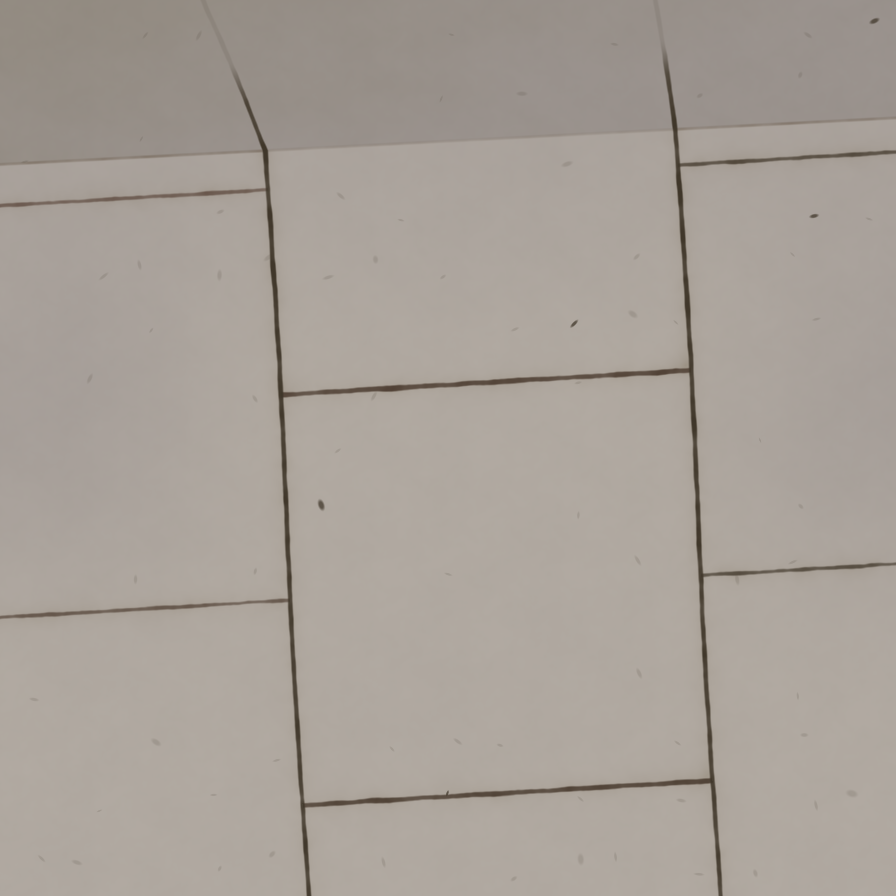
Reproduce this texture procedurally as a WebGL 2 fragment shader.

```glsl
#version 300 es
precision highp float;

uniform vec2 u_resolution;
out vec4 fragColor;

#define PITCH 0.4595
#define COLUMN_START 0.2873
#define COLUMN_LEAN 0.0564
#define ROW_LEAN 0.060
#define JOINT_HALF_WIDTH 0.0026
#define EDGE_HEIGHT 0.1836
#define EDGE_LEAN 0.052
#define SPECK_CELLS 15.0
#define FLOOR_COLOR vec3(0.690, 0.660, 0.628)
#define DIM_COLOR vec3(0.650, 0.620, 0.598)
#define WALL_COLOR vec3(0.602, 0.572, 0.552)
#define GRIME_COLOR vec3(0.250, 0.215, 0.165)

float hash(vec2 p) {
    return fract(sin(dot(p, vec2(127.1, 311.7))) * 4375.85);
}

// Layered sines, roughly -1 to 1
float waves(vec2 p) {
    float sum = 0.0, gain = 0.5;
    for (int i = 0; i < 4; i++) {
        sum += gain * sin(p.x + 1.7 * sin(p.y)) * cos(p.y - 1.3 * sin(p.x));
        p = mat2(1.5, 1.1, -1.1, 1.5) * p + 2.3;
        gain *= 0.55;
    }
    return sum;
}

float stroke(float d, float halfWidth) {
    float soft = max(0.0013, 0.8 / u_resolution.y);
    return 1.0 - smoothstep(halfWidth - soft, halfWidth + soft, abs(d));
}

// One tilted oval fleck in some of the cells
float specks(vec2 p) {
    vec2 cell = floor(p * SPECK_CELLS);
    float pick = hash(cell + 3.0);
    vec2 center = 0.25 + 0.5 * vec2(hash(cell + 17.0), hash(cell + 41.0));
    vec2 q = fract(p * SPECK_CELLS) - center;
    float angle = 6.283 * hash(cell + 59.0);
    q = mat2(cos(angle), sin(angle), -sin(angle), cos(angle)) * q;
    float oval = length(q * vec2(1.0, 1.5 + 2.0 * hash(cell + 7.0)));
    float size = 0.04 + 0.07 * hash(cell + 23.0);
    float strength = 0.14 * step(0.68, pick) + 0.6 * step(0.988, pick);
    return strength * (1.0 - smoothstep(size * 0.4, size + 0.02, oval));
}

void main() {
    // Depth runs downward from the top side
    vec2 p = gl_FragCoord.xy / u_resolution;
    p.y = 1.0 - p.y;
    float edge = EDGE_HEIGHT - EDGE_LEAN * p.x;
    float rise = max(edge - p.y, 0.0);
    float onFloor = smoothstep(-0.002, 0.002, p.y - edge);

    // Column joints lean on the floor and bend where they climb the wall
    float foldedX = p.x + (0.52 - 0.5 * p.x) * rise;
    float floorY = max(p.y, edge);
    float wobble = 0.0016 * sin(floorY * 9.0 - 2.0) + 0.0007 * waves(p * 40.0);
    float u = (foldedX - COLUMN_LEAN * floorY - COLUMN_START - wobble) / PITCH;
    float column = floor(u);
    float odd = mod(column, 2.0);
    float columnDist = (fract(u + 0.5) - 0.5) * PITCH;

    // Row joints shift by half a tile in every other column
    float v = (p.y + ROW_LEAN * p.x) / PITCH + 0.5 * odd;
    float row = floor(v + 0.5);
    float rowDist = (fract(v + 0.5) - 0.5) * PITCH + 0.0008 * waves(p * 55.0);

    // Base tones: dim patches on the outer tiles, warmer toward the wall top
    float sides = smoothstep(0.18, 0.48, abs(p.x - 0.53));
    float patchY = (p.y - 0.44) / 0.18;
    float dim = sides * exp(-patchY * patchY);
    dim += 0.55 * (1.0 - smoothstep(0.15, 0.42, p.y)) + 0.12 * waves(p * 7.0);
    vec3 ground = mix(FLOOR_COLOR, DIM_COLOR, clamp(dim, 0.0, 1.1));
    float warm = smoothstep(0.75, 0.1, 0.0) + clamp(0.75 - p.x + 3.0 * (rise - 0.08), 0.0, 1.0);
    warm = clamp(warm + 0.25 * waves(p * vec2(9.0, 22.0)), 0.0, 1.0);
    vec3 wall = mix(WALL_COLOR, vec3(0.575, 0.545, 0.508), warm);
    vec3 color = mix(wall, ground, onFloor);

    // Stains hug the joints and gather at some crossings
    float wear = waves(p * 48.0 + 5.0);
    float tint = hash(vec2(column, row) + 11.0);
    float nearJoint = min(abs(columnDist), abs(rowDist));
    float halo = onFloor * exp(-nearJoint * 130.0) * (0.16 + 0.16 * wear);
    float corner = length(vec2(columnDist + 0.006, rowDist + 0.006));
    halo += onFloor * 0.6 * tint * (1.0 - odd) * exp(-corner * 120.0);
    color = mix(color, vec3(0.49, 0.44, 0.35), clamp(halo, 0.0, 0.7));

    // Fold line between wall and floor
    float fold = stroke(p.y - edge, 0.0015) * mix(0.22, 0.5, odd);
    color = mix(color, vec3(0.42, 0.36, 0.30), fold * (0.8 + 0.4 * wear));

    // Row joints, thinner and paler in the outer columns
    float rowWidth = JOINT_HALF_WIDTH * (mix(1.0, 0.75, odd) + 0.35 * wear);
    float rowInk = stroke(rowDist, rowWidth) * onFloor;
    rowInk *= mix(0.88, 0.72, odd) - 0.12 * tint + 0.15 * wear;
    vec3 rowColor = mix(GRIME_COLOR, vec3(0.36, 0.25, 0.21), 0.7 * tint);
    color = mix(color, rowColor, clamp(rowInk, 0.0, 1.0));

    // Column joints fade out as they climb
    float fade = mix(0.12, 1.0, 1.0 - smoothstep(0.045, 0.105, rise));
    float columnWidth = JOINT_HALF_WIDTH * (0.95 + 0.25 * wear);
    float columnInk = stroke(columnDist, columnWidth) * fade;
    color = mix(color, GRIME_COLOR, clamp(columnInk * (0.92 + 0.2 * wear), 0.0, 1.0));

    // Flecks and faint mottling
    color = mix(color, GRIME_COLOR, specks(p));
    color += 0.006 * waves(p * 30.0) + 0.004 * waves(p * 120.0);
    fragColor = vec4(color, 1.0);
}
```
